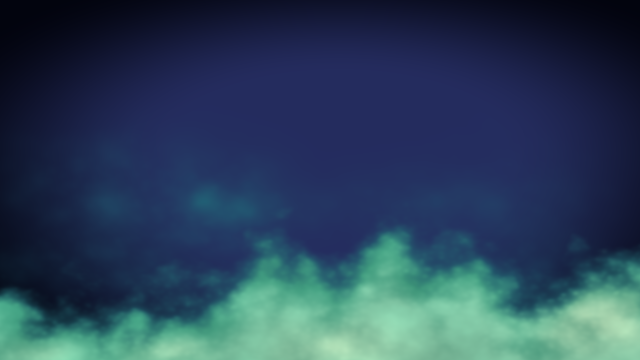
This background is drawn by a WebGL 1 fragment shader. Its source:

```glsl
precision highp float;
// Night-blue sky with a dark vignette, thin teal haze on the left, and a bank
// of glowing mint fog below. The fog follows a crest made of soft hills, and
// layers of cellular puffs break up its edge and shade its billows.
uniform vec2 u_resolution;

// Palette
const vec3 NIGHT = vec3(0.008, 0.014, 0.055);
const vec3 INDIGO = vec3(0.143, 0.172, 0.370);
const vec3 HAZE = vec3(0.13, 0.38, 0.46);
const vec3 TEAL = vec3(0.14, 0.43, 0.46);
const vec3 GREEN = vec3(0.26, 0.63, 0.51);
const vec3 MINT = vec3(0.52, 0.77, 0.64);
const vec3 PALE = vec3(0.65, 0.83, 0.68);

// Layout, in fractions of the canvas
const vec2 SKY_CENTER = vec2(0.53, 0.60);
const vec2 SKY_RADIUS_UPPER = vec2(0.55, 0.42);
const vec2 SKY_RADIUS_LOWER = vec2(0.55, 0.70);
const float FOG_BASE = 0.125;
const float ASPECT = 16.0 / 9.0;

// Smoke texture
const vec2 BILLOW_SCALE = vec2(6.5, 8.5);
const vec2 WISP_SCALE = vec2(5.0, 6.5);
const float EDGE_ROUGHNESS = 0.065;
const float PUFF_SHARPNESS = 7.0;
const float PUFF_MEAN = 0.45;
const int OCTAVES = 4;

vec2 hash2(vec2 cell) {
    vec2 q = vec2(dot(cell, vec2(127.1, 311.7)), dot(cell, vec2(269.5, 183.3)));
    return fract(sin(q) * 43758.5);
}

// Sum of one soft round puff per jittered cell, centered near zero
float puffs(vec2 p) {
    vec2 cell = floor(p);
    float sum = 0.0;
    for (int j = -1; j <= 1; j++) {
        for (int i = -1; i <= 1; i++) {
            vec2 neighbor = cell + vec2(float(i), float(j));
            vec2 d = p - neighbor - hash2(neighbor);
            sum += exp(-PUFF_SHARPNESS * dot(d, d));
        }
    }
    return sum - PUFF_MEAN;
}

float smoke(vec2 p) {
    mat2 turn = mat2(0.8, 0.6, -0.6, 0.8);
    float sum = 0.0;
    float amplitude = 1.0;
    for (int i = 0; i < OCTAVES; i++) {
        sum += amplitude * puffs(p);
        p = turn * p * 1.9 + 7.3;
        amplitude *= 0.48;
    }
    return sum;
}

float hill(float x, float center, float width) {
    float d = (x - center) / width;
    return exp(-d * d);
}

float glow(vec2 p, vec2 center, vec2 radius) {
    vec2 d = (p - center) / radius;
    return exp(-dot(d, d));
}

// Height of the fog bank across the canvas
float fogCrest(float x) {
    return FOG_BASE
        + 0.04 * hill(x, 0.00, 0.04)
        + 0.16 * hill(x, 0.42, 0.09)
        + 0.21 * hill(x, 0.61, 0.09)
        + 0.13 * hill(x, 0.74, 0.06)
        + 0.14 * hill(x, 0.95, 0.10);
}

vec3 sky(vec2 uv) {
    vec2 radius = uv.y > SKY_CENTER.y ? SKY_RADIUS_UPPER : SKY_RADIUS_LOWER;
    float d = length((uv - SKY_CENTER) / radius);
    return mix(INDIGO, NIGHT, smoothstep(0.45, 1.25, d));
}

// Thin drifting haze and its faint bright knots
float hazeAmount(vec2 uv, float wisps) {
    float veil = 0.28 * glow(uv, vec2(0.18, 0.48), vec2(0.14, 0.13))
        + 0.45 * glow(uv, vec2(0.35, 0.41), vec2(0.10, 0.12))
        + 0.25 * glow(uv, vec2(0.15, 0.27), vec2(0.15, 0.09))
        + 0.20 * glow(uv, vec2(0.63, 0.42), vec2(0.12, 0.09))
        + 0.35 * glow(uv, vec2(0.79, 0.26), vec2(0.08, 0.08))
        + 0.12 * glow(uv, vec2(0.82, 0.45), vec2(0.13, 0.14));
    float knots = 0.24 * glow(uv, vec2(0.315, 0.435), vec2(0.025, 0.03))
        + 0.22 * glow(uv, vec2(0.380, 0.425), vec2(0.020, 0.03))
        + 0.16 * glow(uv, vec2(0.155, 0.440), vec2(0.030, 0.03));
    return clamp(veil * (1.0 + 0.7 * wisps) + knots, 0.0, 1.0);
}

void main() {
    vec2 uv = gl_FragCoord.xy / u_resolution;
    vec2 p = uv * vec2(ASPECT, 1.0);
    float billows = smoke(p * BILLOW_SCALE);
    float wisps = smoke(p * WISP_SCALE + 4.0);

    // Sky and haze
    vec3 color = mix(sky(uv), HAZE, hazeAmount(uv, wisps));

    // Depth below the crest: soft teal fringe, then the luminous body
    float depth = fogCrest(uv.x) - uv.y + EDGE_ROUGHNESS * billows;
    color = mix(color, TEAL, 0.8 * smoothstep(-0.09, 0.04, depth));
    float body = smoothstep(-0.02, 0.09, depth);
    color = mix(color, GREEN, body);

    // Brighter fog toward the right and in the deep pools of light
    float rightward = smoothstep(0.15, 0.6, uv.x);
    float mint = smoothstep(0.03, 0.22, depth + 0.06 * wisps);
    color = mix(color, MINT, mint * mix(0.5, 0.85, rightward));
    float pools = 0.85 * glow(uv, vec2(0.94, 0.10), vec2(0.10, 0.10))
        + 0.70 * glow(uv, vec2(0.53, 0.03), vec2(0.11, 0.07))
        + 0.60 * glow(uv, vec2(0.27, 0.02), vec2(0.07, 0.04))
        + 0.35 * glow(uv, vec2(0.06, 0.02), vec2(0.06, 0.04));
    color = mix(color, PALE, clamp(pools * (1.0 + 0.5 * billows), 0.0, 1.0) * body);

    // Gentle shading of the billows
    color *= 1.0 + body * (0.08 * wisps + 0.06 * billows);
    gl_FragColor = vec4(color, 1.0);
}
```
